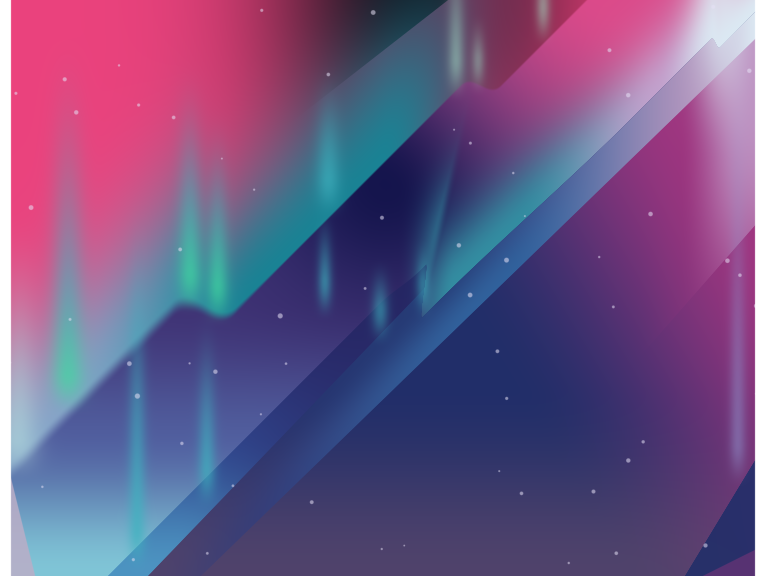
Reproduce this background procedurally as a Shadertoy shader.

```glsl
#define FRAME_LEFT 0.0191
#define FRAME_RIGHT 1.3108
#define STAR_CELL 0.085
#define STAR_DENSITY 0.36
#define STAR_ALPHA 0.55
#define RAY_ALPHA 0.72
#define RAY_COUNT 12

const vec3 NAVY = vec3(0.13, 0.18, 0.41);
const vec3 MIDNIGHT = vec3(0.08, 0.08, 0.30);
const vec3 DUSK = vec3(0.31, 0.26, 0.42);
const vec3 MAGENTA = vec3(0.62, 0.21, 0.50);
const vec3 PINK = vec3(0.92, 0.26, 0.49);
const vec3 TEAL = vec3(0.10, 0.51, 0.58);
const vec3 LILAC = vec3(0.76, 0.63, 0.80);
const vec3 ICE = vec3(0.86, 0.91, 0.95);

// Light rays: x, foot height, length, half width
const vec4 RAYS[RAY_COUNT] = vec4[RAY_COUNT](
    vec4(0.118, 0.305, 0.65, 0.028), vec4(0.330, 0.48, 0.42, 0.020),
    vec4(0.378, 0.460, 0.36, 0.018), vec4(0.570, 0.645, 0.25, 0.020),
    vec4(0.564, 0.470, 0.18, 0.012), vec4(0.792, 0.85, 0.30, 0.014),
    vec4(0.830, 0.860, 0.12, 0.011), vec4(0.943, 0.945, 0.20, 0.012),
    vec4(0.660, 0.425, 0.13, 0.014), vec4(0.735, 0.47, 0.12, 0.012),
    vec4(0.238, 0.030, 0.65, 0.015), vec4(0.359, 0.14, 0.33, 0.015));

float fill(float d) {
    float aa = 0.8 / iResolution.y;
    return smoothstep(-aa, aa, d);
}

float bell(float d, float width) {
    return exp(-d * d / (width * width));
}

vec3 hash3(vec2 cell) {
    vec3 q = fract(cell.xyx * vec3(0.1031, 0.1030, 0.0973));
    q += dot(q, q.yxz + 33.33);
    return fract((q.xxy + q.yzz) * q.zyx);
}

// Edges of the aurora folds, as heights over x
float upperEdge(float x) {
    return x + 0.163 - 0.112 * smoothstep(0.30, 0.41, x)
         - 0.07 * smoothstep(0.80, 0.87, x);
}

float middleEdge(vec2 p) {
    float hookX = p.x - 0.25 * (p.y - 0.48);
    return p.x - 0.187 - 0.012 * smoothstep(0.66, 0.73, p.x)
         - 0.085 * smoothstep(0.724, 0.741, hookX)
         - 0.018 * smoothstep(0.75, 1.1, p.x)
         - 0.03 * smoothstep(1.235, 1.25, p.x);
}

vec3 nightSky(vec2 p) {
    vec3 col = mix(DUSK, NAVY, smoothstep(0.0, 0.33, p.y));
    col = mix(col, MAGENTA, smoothstep(1.08, 1.68, p.x + 0.6 * p.y));
    // Pale veil on the right, cut by a diagonal
    float veil = fill(p.y - 0.609 - 1.14 * (p.x - 1.311));
    col = mix(col, MAGENTA, 0.25 * veil * smoothstep(1.1, 1.25, p.x));
    col = mix(col, LILAC, 0.85 * veil * smoothstep(1.18, 1.29, p.x) * smoothstep(0.35, 0.8, p.y));
    // Dark corner
    col = mix(col, NAVY, 0.9 * fill(1.65 * (p.x - 1.189) - p.y));
    return mix(col, MAGENTA, 0.4 * fill(0.5 * (p.x - 1.22) - p.y));
}

vec3 lowerBand(vec2 p, vec3 sky) {
    float lowEdge = 0.969 * p.x - 0.338;
    vec3 col = mix(vec3(0.20, 0.24, 0.48), vec3(0.19, 0.38, 0.61), smoothstep(0.4, 0.85, p.x));
    col = mix(col, LILAC * 0.93, smoothstep(0.88, 1.24, p.x));
    col = mix(col, ICE, smoothstep(1.22, 1.32, p.x));
    float depth = 1.0 - smoothstep(0.0, 0.11, p.y - lowEdge);
    float alpha = mix(0.3 + 0.7 * depth, 1.0, smoothstep(0.75, 1.1, p.x));
    return mix(sky, col, fill(p.y - lowEdge) * alpha * smoothstep(0.2, 0.55, p.x));
}

vec3 middleBand(vec2 p, vec3 below) {
    float edge = middleEdge(p), foldEdge = 1.04 * p.x - 0.267;
    vec3 col = mix(vec3(0.50, 0.77, 0.84), vec3(0.32, 0.38, 0.63), smoothstep(0.0, 0.25, p.y));
    col = mix(col, vec3(0.25, 0.20, 0.46), smoothstep(0.2, 0.48, p.y));
    col = mix(col, MIDNIGHT, bell(p.x - 0.67, 0.20) * bell(p.y - 0.68, 0.19));
    col = mix(col, vec3(0.86, 0.29, 0.54), smoothstep(1.35, 2.05, p.x + p.y));
    // Glow above the lower rim
    vec3 rim = mix(vec3(0.20, 0.55, 0.63), LILAC, smoothstep(0.9, 1.15, p.x));
    rim = mix(rim, ICE, smoothstep(1.14, 1.26, p.x));
    col = mix(col, rim, bell(p.y - edge, 0.11) * smoothstep(0.69, 0.79, p.x));
    // Shaded underside of the fold
    vec3 shade = mix(col * vec3(0.6, 0.75, 0.9), vec3(0.16, 0.16, 0.40), 0.7 * smoothstep(0.3, 0.65, p.x));
    col = mix(shade, col, fill(p.y - edge));
    return mix(below, col, fill(p.y - min(edge, foldEdge)));
}

vec3 upperBand(vec2 p, vec3 below) {
    float d = p.y - upperEdge(p.x);
    vec3 col = mix(PINK, vec3(0.08, 0.05, 0.09), bell(p.x - 0.72, 0.25) * bell(p.y - 1.02, 0.35));
    float sheet = fill(1.0 + 0.78 * (p.x - 0.778) - p.y) * smoothstep(0.48, 0.68, p.x);
    col = mix(col, vec3(0.58, 0.27, 0.45), 0.65 * sheet * (1.0 - smoothstep(0.8, 1.0, p.x)));
    vec3 glow = mix(vec3(0.52, 0.64, 0.78), TEAL, smoothstep(0.1, 0.45, p.x));
    col = mix(col, glow, bell(d, 0.22) * (1.0 - smoothstep(0.66, 0.88, p.x)));
    float blur = mix(0.018, 0.003, smoothstep(0.25, 0.5, p.x));
    return mix(below, col, smoothstep(-blur, blur, d));
}

float rayShape(vec2 p, vec4 ray) {
    float up = p.y - ray.y;
    return bell(p.x - ray.x, ray.w) * smoothstep(-0.03, 0.05, up) * (1.0 - smoothstep(0.0, ray.z, up));
}

vec3 addRays(vec2 p, vec3 col) {
    for (int i = 0; i < RAY_COUNT; i++) {
        vec4 ray = RAYS[i];
        float green = smoothstep(0.2, 0.3, ray.y) * (1.0 - smoothstep(0.4, 0.5, ray.x));
        green *= bell(p.y - ray.y, 0.14);
        vec3 tint = mix(vec3(0.24, 0.70, 0.75), vec3(0.25, 0.86, 0.62), green);
        tint = mix(tint, vec3(0.62, 0.74, 0.68), smoothstep(0.7, 0.9, ray.y));
        col = mix(col, tint, RAY_ALPHA * rayShape(p, ray));
    }
    col = mix(col, vec3(0.68, 0.84, 0.86), 0.7 * rayShape(p, vec4(0.03, 0.19, 0.45, 0.035)));
    col = mix(col, vec3(0.55, 0.55, 0.78), 0.55 * rayShape(p, vec4(1.281, 0.18, 0.75, 0.014)));
    return mix(col, ICE, 0.75 * bell(p.x - 1.25, 0.045) * smoothstep(0.72, 1.0, p.y));
}

// One jittered dot per chosen cell
float stars(vec2 p) {
    vec2 cell = floor(p / STAR_CELL);
    vec3 h = hash3(cell + 7.0);
    vec2 center = (cell + 0.1 + 0.8 * h.xy) * STAR_CELL;
    float radius = mix(0.0014, 0.0045, fract(h.z * 17.0));
    return fill(radius - length(p - center)) * step(h.z, STAR_DENSITY);
}

void mainImage(out vec4 fragColor, in vec2 fragCoord) {
    vec2 p = fragCoord / iResolution.y;
    vec3 col = lowerBand(p, nightSky(p));
    col = upperBand(p, middleBand(p, col));
    col = addRays(p, col);
    // Pale sliver at the lower left
    col = mix(col, vec3(0.73, 0.68, 0.78), 0.85 * fill(0.247 * (0.17 - p.y) - p.x + FRAME_LEFT));
    col = mix(col, vec3(0.9, 0.88, 0.96), STAR_ALPHA * stars(p));
    float inside = fill(p.x - FRAME_LEFT) * fill(FRAME_RIGHT - p.x);
    fragColor = vec4(mix(vec3(1.0), col, inside), 1.0);
}
```
